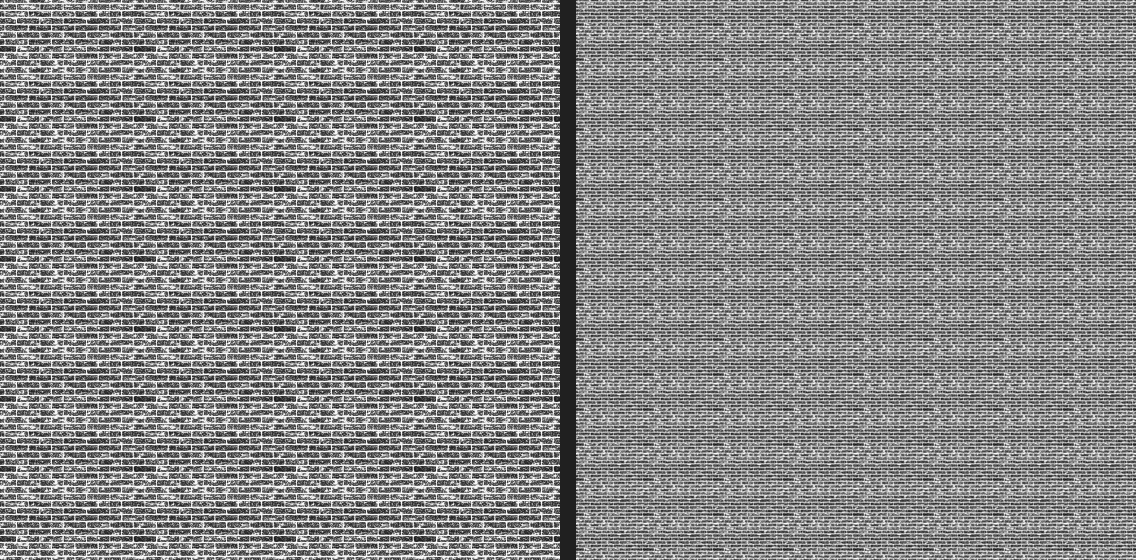
Left, the tile; right, the same tile 2 across and 2 down.
Write a Shadertoy shader that draws this texture.

```glsl
// A worn black and white brick wall: 4 by 8 identical panels, each 10 courses of 6 bricks.
// Every brick is a ragged rounded box, grained with wrapping cellular noise and
// bleached by small patches of wrapping value noise that gather in some courses.

float hash(vec2 p) {
    vec3 q = fract(p.xyx * vec3(0.1031, 0.1030, 0.0973));
    q += dot(q, q.yzx + 33.33);
    return fract((q.x + q.y) * q.z);
}

// Value noise that wraps after a whole number of cells
float valueNoise(vec2 p, vec2 period) {
    vec2 i = floor(p), f = fract(p);
    f = f * f * (3.0 - 2.0 * f);
    vec2 a = mod(i, period), b = mod(i + 1.0, period);
    return mix(mix(hash(a), hash(vec2(b.x, a.y)), f.x),
               mix(hash(vec2(a.x, b.y)), hash(b), f.x), f.y);
}

// Distance to the nearest scattered point, wrapping likewise
float cellular(vec2 p, vec2 period) {
    vec2 i = floor(p), f = fract(p);
    float nearest = 2.0;
    for (int y = -1; y <= 1; y++)
    for (int x = -1; x <= 1; x++) {
        vec2 o = vec2(x, y), cell = mod(i + o, period);
        vec2 point = o + vec2(hash(cell + 7.0), hash(cell + 191.0));
        nearest = min(nearest, length(point - f));
    }
    return nearest;
}

float roundBox(vec2 p, vec2 halfSize, float radius) {
    vec2 q = abs(p) - halfSize + radius;
    return length(max(q, 0.0)) + min(max(q.x, q.y), 0.0) - radius;
}

float wall(vec2 uv) {
    vec2 panel = fract(uv * vec2(4.0, 8.0));

    // Running bond, courses counted from the top
    float y = panel.y * 10.0 + 0.5;
    float course = mod(10.0 - floor(y), 10.0);
    float x = panel.x * 6.0 - 0.21 - 0.5 * mod(course, 2.0);
    vec2 id = vec2(mod(floor(x), 6.0), course);
    float variation = hash(id + 43.0) - 0.5;
    float paleCourse = cos(course * 0.628319);
    float burnt = id == vec2(5.0, 7.0) ? 1.0 : 0.0;

    // Noise layers
    float grain = cellular(panel * vec2(96.0, 72.0), vec2(96.0, 72.0));
    float fine = valueNoise(panel * vec2(72.0, 56.0), vec2(72.0, 56.0));
    float broad = valueNoise(panel * vec2(30.0, 34.0), vec2(30.0, 34.0));
    float wear = mix(broad, fine, 0.35);

    // Ragged outline, in units of a panel 192 wide and 96 high
    vec2 local = (fract(vec2(x, y)) - 0.5) * vec2(32.0, 9.6);
    float edge = roundBox(local, vec2(15.2, 3.7 + 0.3 * variation), 1.2) + 0.8 * (fine - 0.5);

    // Grained face with a darker rim, then bleached patches
    float level = grain + 0.5 * (wear - 0.5) + 0.05 * paleCourse + 0.16 * variation
                - 0.12 * smoothstep(-1.5, 0.0, edge) - 0.3 * burnt;
    float face = 0.12 + 0.8 * smoothstep(0.13, 0.95, level);
    float bleach = wear + 0.05 * paleCourse + 0.08 * variation - 0.3 * burnt;
    face = mix(face, 0.97, smoothstep(0.66, 0.78, bleach + 0.15 * (grain - 0.5)));

    // Pale mortar with a few dark flecks
    float mortar = 0.99 - 0.4 * smoothstep(0.3, 0.1, grain) * fine;
    return mix(face, mortar, smoothstep(-0.3, 0.3, edge));
}

void mainImage(out vec4 fragColor, in vec2 fragCoord) {
    // Average nine samples per pixel to smooth edges and grain
    float tone = 0.0;
    for (int i = 0; i < 9; i++) {
        vec2 offset = (vec2(i % 3, i / 3) - 1.0) / 3.0;
        tone += wall((fragCoord + offset) / iResolution.xy) / 9.0;
    }
    fragColor = vec4(vec3(tone), 1.0);
}
```
